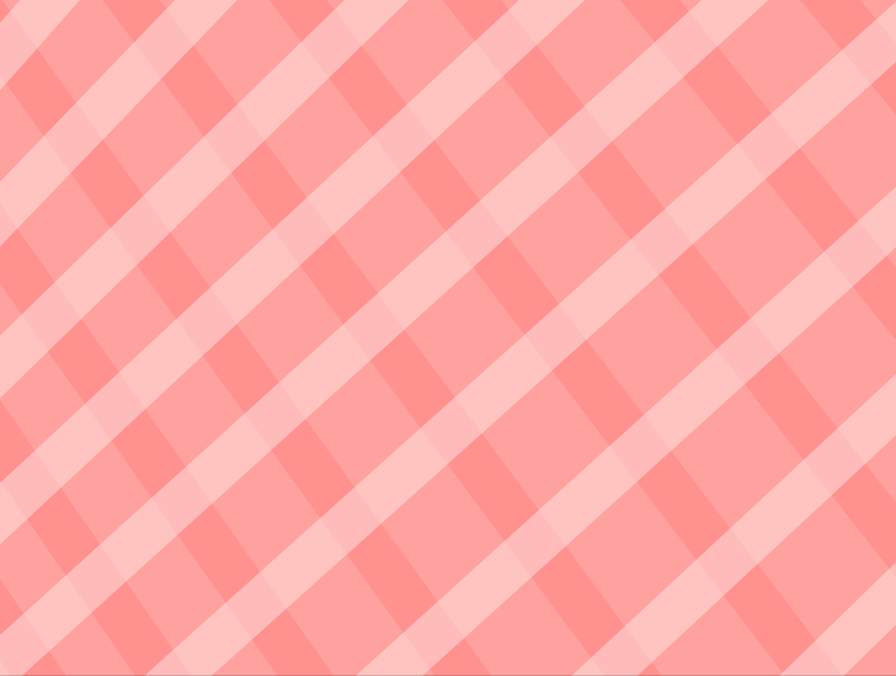
A WebGL 2 fragment shader for this pattern:

```glsl
#version 300 es
precision highp float;
// Diagonal pink plaid: pale translucent bands crossing darker ones, slightly fanned.
uniform vec2 u_resolution;
out vec4 fragColor;

// Coverage of a straight band; the normal gives its direction, offset its distance from the center.
float band(vec2 p, vec2 normal, float offset, float halfWidth) {
    float pixel = 1.0 / u_resolution.y;
    float edge = abs(dot(p, normal) - offset) - halfWidth;
    return 1.0 - smoothstep(-0.6 * pixel, 0.6 * pixel, edge);
}

// Nine pale bands rising to the right, steeper toward both corners.
float paleBands(vec2 p) {
    float cover = 0.0;
    for (int i = -5; i <= 3; i++) {
        float k = float(i);
        float angle = 0.731 + 0.0046 * k * k;
        float offset = 0.111 + k * (0.195 + 0.0039 * k) + 0.007 * sin(1.26 * k - 0.95);
        cover = max(cover, band(p, vec2(sin(angle), -cos(angle)), offset, 0.0332));
    }
    return cover;
}

// Nine dark bands falling to the right, flatter toward the upper right.
float darkBands(vec2 p) {
    float cover = 0.0;
    for (int i = -4; i <= 4; i++) {
        float k = float(i);
        float angle = 0.932 - k * (0.0125 + 0.0005 * k);
        float offset = -0.078 + k * (0.2017 + k * (0.004 - 0.0006 * k));
        cover = max(cover, band(p, vec2(sin(angle), cos(angle)), offset, 0.034));
    }
    return cover;
}

void main() {
    vec2 p = (gl_FragCoord.xy - 0.5 * u_resolution) / u_resolution.y;
    float pale = paleBands(p);
    float dark = darkBands(p);

    // Cloth and crossings
    vec3 plain = mix(vec3(1.0, 0.63, 0.62), vec3(1.0, 0.57, 0.56), dark);
    vec3 lit = mix(vec3(1.0, 0.77, 0.75), vec3(1.0, 0.73, 0.73), dark);
    vec3 color = mix(plain, lit, pale);

    // Thin worn line along the lower border
    float border = 1.0 - smoothstep(0.0008, 0.0026, p.y + 0.5);
    color *= mix(vec3(1.0), vec3(0.82, 0.85, 0.85), border);

    fragColor = vec4(color, 1.0);
}
```
